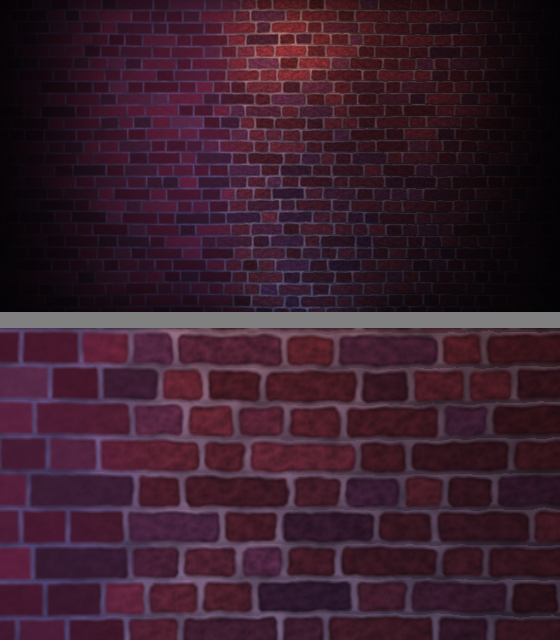
Top: the whole. Bottom: its middle third, enlarged.
Give the GLSL for this texture, as a Shadertoy shader.

```glsl
// Worn brick wall in mixed header and stretcher bond, lit by a warm lamp above and a violet glow below.

const float COURSES = 26.3;        // brick rows down the canvas
const float HALF_BRICKS = 32.6;    // header widths across the canvas
const float HEADER_ASPECT = 1.44;  // header width over row height
const float JOINT = 0.075;         // half the joint width, in rows

float hash(vec2 p) {
    vec3 q = fract(vec3(p.xyx) * 0.1031);
    q += dot(q, q.yzx + 33.33);
    return fract((q.x + q.y) * q.z);
}

// Distance to the nearest scattered feature point
float cellular(vec2 p) {
    vec2 cell = floor(p);
    float nearest = 2.0;
    for (int j = -1; j <= 1; j++)
    for (int i = -1; i <= 1; i++) {
        vec2 c = cell + vec2(i, j);
        vec2 point = c + vec2(hash(c), hash(c + 57.0));
        nearest = min(nearest, length(point - p));
    }
    return nearest;
}

// Layered sines, about -1 to 1
float waves(vec2 p) {
    float sum = 0.0, amp = 0.5;
    for (int i = 0; i < 4; i++) {
        sum += amp * sin(p.x + 1.7 * sin(p.y)) * cos(p.y - 0.8 * sin(p.x));
        p = mat2(1.5, 1.1, -1.1, 1.5) * p + 3.1;
        amp *= 0.6;
    }
    return sum;
}

float roundedBox(vec2 p, vec2 halfSize, float radius) {
    vec2 q = abs(p) - halfSize + radius;
    return length(max(q, 0.0)) + min(max(q.x, q.y), 0.0) - radius;
}

// Finds the brick at p: xy = offset from its centre, z = half width, w = seed
vec4 findBrick(vec2 p) {
    float row = floor(p.y);
    float x = p.x / HEADER_ASPECT + 1.5 * mod(row, 2.0)
            + 0.5 * (hash(vec2(row, 4.0)) - 0.4);
    float group = floor(x / 3.0);
    vec2 id = vec2(group, row);
    float t = x - 3.0 * group;
    float first = 1.0 + 0.28 * (hash(id + 11.0) - 0.5);
    float second = 2.0 + 0.3 * (hash(id + 23.0) - 0.5);
    bool split = hash(id + 37.0) < 0.27;
    float left = 0.0, right = first;
    if (t > first) {
        left = first;
        right = split ? second : 3.0;
        if (split && t > second) { left = second; right = 3.0; }
    }
    float halfWidth = 0.5 * (right - left) * HEADER_ASPECT;
    float offset = (t - 0.5 * (left + right)) * HEADER_ASPECT;
    return vec4(offset, fract(p.y) - 0.5, halfWidth, hash(id * 3.0 + floor(left + 0.5)));
}

float pool(vec2 uv, vec2 centre, vec2 size) {
    vec2 d = (uv - centre) / size;
    return exp(-dot(d, d));
}

vec3 lighting(vec2 uv) {
    vec3 light = vec3(0.17, 0.16, 0.20);
    light += vec3(0.66, 0.60, 0.70) * pool(uv, vec2(0.36, 0.68), vec2(0.25, 0.52));
    light += vec3(0.34, 0.26, 0.24) * pool(uv, vec2(0.80, 0.76), vec2(0.17, 0.40));
    light += vec3(0.62, 0.50, 0.34) * pool(uv, vec2(0.53, 0.86), vec2(0.13, 0.19));
    light += vec3(0.24, 0.32, 0.46) * pool(uv, vec2(0.50, 0.27), vec2(0.22, 0.30));
    light += vec3(0.34, 0.52, 0.80) * pool(uv, vec2(0.54, -0.03), vec2(0.11, 0.14));
    float sides = smoothstep(-0.10, 0.24, uv.x) * smoothstep(1.06, 0.72, uv.x);
    float ends = smoothstep(-0.12, 0.12, uv.y) * smoothstep(1.16, 0.90, uv.y);
    return light * sides * mix(ends, 1.0, 0.35);
}

void mainImage(out vec4 fragColor, in vec2 fragCoord) {
    vec2 uv = fragCoord / iResolution.xy;
    vec2 wall = vec2(uv.x * HALF_BRICKS * HEADER_ASPECT, (1.0 - uv.y) * COURSES + 0.14);
    float rough = smoothstep(0.36, 0.46, uv.x);  // smoother bricks on the left

    // Uneven courses and chipped outlines
    vec2 wobble = vec2(waves(wall * 2.3), waves(wall.yx * 2.1 + 8.0));
    vec2 p = wall + wobble * mix(0.025, 0.065, rough);
    p.y += 0.07 * sin(wall.x * 0.31) * sin(wall.y * 0.43);
    vec4 brick = findBrick(p);
    vec2 halfSize = vec2(brick.z, 0.5) - JOINT * mix(0.9, 1.15, rough);
    float radius = mix(0.06, 0.17, rough);
    float dist = roundedBox(brick.xy, halfSize, radius);
    float soft = 0.05 + 0.7 * COURSES / iResolution.y;
    float face = smoothstep(soft, -soft, dist);

    // Brick faces: fired tones, pits and grain
    float pits = cellular(wall * vec2(3.5, 4.5));
    float grain = waves(wall * 5.0);
    vec3 red = mix(vec3(0.40, 0.135, 0.215), vec3(0.40, 0.155, 0.17), rough);
    vec3 plum = vec3(0.32, 0.16, 0.235);
    vec3 clay = mix(red, plum, smoothstep(0.45, 1.0, brick.w));
    clay *= 0.72 + 0.46 * fract(brick.w * 7.31);
    clay *= 1.0 + mix(0.06, 0.20, rough) * grain + mix(0.06, 0.28, rough) * (pits - 0.45);
    float rim = smoothstep(-0.16, 0.0, dist);
    clay *= 1.0 - 0.25 * rim * rough;

    // Mortar: pale, patchy, shaded below and right of each rough brick
    vec3 mortar = mix(vec3(0.40, 0.34, 0.45), vec3(0.56, 0.44, 0.45), rough);
    mortar *= 0.92 + 0.3 * waves(wall * 1.3 + 5.0);
    float shade = smoothstep(0.0, 0.1, brick.y - halfSize.y + 0.08);
    mortar *= 1.0 - shade * mix(0.1, 0.5, smoothstep(0.45, 0.8, uv.x));

    vec3 color = mix(mortar, clay, face) * lighting(uv);
    color += vec3(0.010, 0.006, 0.014);
    fragColor = vec4(color, 1.0);
}
```
